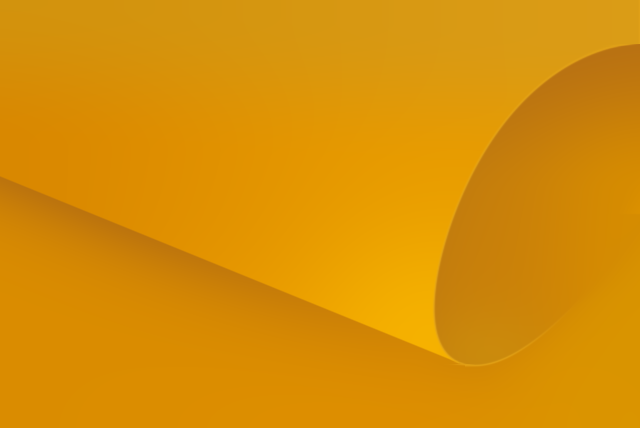
This background is drawn by a WebGL 2 fragment shader. Its source:

```glsl
#version 300 es
precision highp float;

uniform vec2 u_resolution;
out vec4 fragColor;

// Left rim of the paper opening: a slanted, slightly swollen half ellipse.
float rimX(float y) {
  float t = clamp((y - 0.146) / 0.752, 0.0, 1.0);
  return 1.113 + 0.387 * t - (0.213 + 0.082 * t * t) * sqrt(4.0 * t * (1.0 - t));
}

// Lower rim, rising to the right from the lowest point.
float lowerRimY(float x) {
  float dx = max(x - 1.113, 0.0);
  return 0.146 + 3.84 * dx * dx / (1.0 + 2.05 * dx);
}

// Soft round glow, 1 at the centre.
float glow(vec2 p, vec2 centre, vec2 radius) {
  vec2 q = (p - centre) / radius;
  return exp(-dot(q, q));
}

// Thin soft line where the distance is zero.
float line(float dist, float width) {
  return exp(-dist * dist / (width * width));
}

// Turns a field into a distance in canvas units.
float toDistance(float field) {
  vec2 slope = vec2(dFdx(field), dFdy(field)) * u_resolution.y;
  return field / max(length(slope), 0.5);
}

vec3 floorColor(vec2 p, float fold, float lower) {
  vec3 c = mix(vec3(0.855, 0.55, 0.0), vec3(0.85, 0.58, 0.0), smoothstep(0.9, 1.5, p.x));
  c += vec3(0.015, 0.01, 0.0) * glow(p, vec2(0.9, 0.0), vec2(0.5, 0.2));
  // Shadow under the fold, fading to the right
  float shade = exp(-pow(max(-fold, 0.0) / 0.085, 1.3)) * (1.0 - smoothstep(0.2, 1.25, p.x) * 0.9);
  c = mix(c, vec3(0.72, 0.44, 0.06), 0.9 * shade * (1.0 - smoothstep(1.05, 1.35, p.x)));
  // Faint shadow under the opening
  float underShade = exp(-max(-lower, 0.0) / 0.04) * smoothstep(0.95, 1.15, p.x);
  return mix(c, vec3(0.79, 0.5, 0.03), 0.4 * underShade);
}

vec3 rollColor(vec2 p, float fold) {
  vec3 c = mix(vec3(0.85, 0.53, 0.0), vec3(0.905, 0.605, 0.0), smoothstep(-0.1, 1.1, p.x));
  c = mix(c, vec3(0.96, 0.7, 0.0), 0.85 * glow(p, vec2(1.02, 0.24), vec2(0.3, 0.25)));
  c += vec3(0.015, 0.012, 0.0) * exp(-max(fold, 0.0) / 0.1) * smoothstep(0.1, 0.6, p.x);
  // Paler, duller sheen along the top
  vec3 sheen = mix(vec3(0.825, 0.575, 0.05), vec3(0.855, 0.61, 0.085), smoothstep(0.0, 1.5, p.x));
  return mix(c, sheen, smoothstep(0.66, 1.0, p.y + 0.06 * p.x));
}

vec3 insideColor(vec2 p, float rim) {
  vec3 c = mix(vec3(0.8, 0.51, 0.03), vec3(0.84, 0.55, 0.0), smoothstep(1.15, 1.5, p.x));
  float rimShade = exp(-max(rim, 0.0) / 0.11);
  c = mix(c, vec3(0.75, 0.48, 0.06), 0.75 * rimShade);
  c = mix(c, vec3(0.71, 0.43, 0.08), 0.8 * smoothstep(0.55, 0.92, p.y));
  return mix(c, vec3(0.8, 0.56, 0.05), 0.7 * glow(p, vec2(1.14, 0.16), vec2(0.16, 0.12)));
}

void main() {
  vec2 p = gl_FragCoord.xy / u_resolution.y;
  p.x *= 1.5 * u_resolution.y / u_resolution.x;
  float px = 1.0 / u_resolution.y;

  // Signed distances: positive above the fold and within the opening
  float fold = (p.y - 0.588 + 0.4055 * p.x) * 0.927;
  float rim = toDistance(p.x - rimX(p.y));
  float lower = toDistance(p.y - lowerRimY(p.x));
  float rollEdge = min(fold, max(1.075 - p.x, p.y - 0.5));

  // Outer roll over the floor
  vec3 color = floorColor(p, fold, lower);
  color = mix(color, rollColor(p, fold), smoothstep(-px, px, rollEdge));

  // Opening, whose lower edge melts into the floor at the right
  float blur = px + 0.09 * smoothstep(1.33, 1.5, p.x);
  float opening = smoothstep(-px, px, rim) * smoothstep(-blur, blur, lower);
  color = mix(color, insideColor(p, rim), opening);

  // Thin lit paper edge
  float leftLine = line(rim, 0.0028) * step(0.146, p.y);
  float lowerLine = line(lower, 0.0025) * step(1.09, p.x) * (1.0 - smoothstep(1.15, 1.38, p.x));
  color = mix(color, vec3(0.91, 0.66, 0.1), 0.65 * max(leftLine, lowerLine));

  fragColor = vec4(color, 1.0);
}
```
